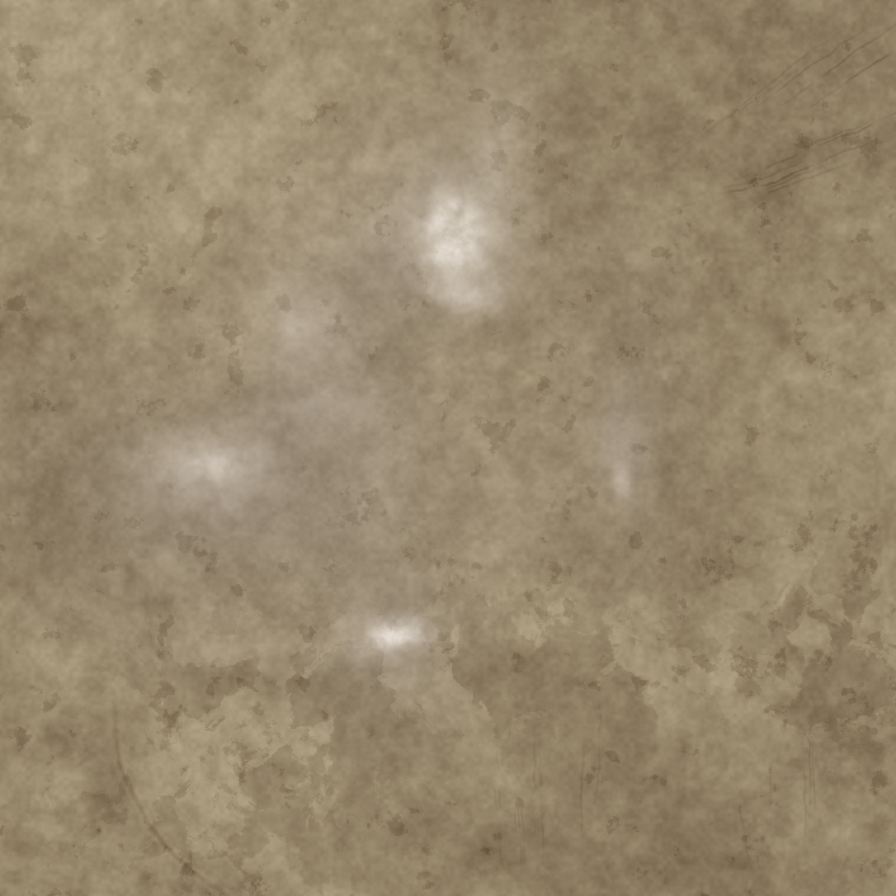
Reproduce this texture procedurally as a WebGL 1 fragment shader.

```glsl
precision highp float;
// Worn, mottled tan plaster with soft glossy highlights, pale crust and hairline scratches.
uniform vec2 u_resolution;

float hash(vec2 p) {
  vec3 q = fract(p.xyx * 0.1031);
  q += dot(q, q.yzx + 33.33);
  return fract((q.x + q.y) * q.z);
}

float noise(vec2 p) {
  vec2 i = floor(p), f = fract(p);
  f = f * f * (3.0 - 2.0 * f);
  return mix(mix(hash(i), hash(i + vec2(1.0, 0.0)), f.x),
             mix(hash(i + vec2(0.0, 1.0)), hash(i + 1.0), f.x), f.y);
}

float fbm(vec2 p) {
  float sum = 0.0, amp = 0.5;
  for (int i = 0; i < 6; i++) {
    sum += amp * noise(p);
    p = mat2(1.6, 1.2, -1.2, 1.6) * p + 17.3;
    amp *= 0.58;
  }
  return sum / 1.145;
}

// Soft elliptical spot
float blob(vec2 p, vec2 center, vec2 size) {
  vec2 d = (p - center) / size;
  return exp(-dot(d, d));
}

// Thin line from a to b that fades out towards its ends
float scratch(vec2 p, vec2 a, vec2 b, float width) {
  vec2 ab = b - a;
  float along = clamp(dot(p - a, ab) / dot(ab, ab), 0.0, 1.0);
  float d = length(p - a - ab * along);
  return smoothstep(width, 0.0, d) * 4.0 * along * (1.0 - along);
}

void main() {
  vec2 uv = gl_FragCoord.xy / u_resolution;
  vec2 warp = vec2(fbm(uv * 9.0 + 3.0), fbm(uv * 9.0 + 41.0)) - 0.5;
  vec2 p = uv + warp * 0.09;

  // Broad lighting and cloudy mottling
  float tone = 0.47;
  tone += 0.28 * blob(p, vec2(0.15, 0.9), vec2(0.4, 0.3));
  tone -= 0.28 * blob(p, vec2(0.85, 0.97), vec2(0.3, 0.22));
  tone -= 0.3 * blob(p, vec2(0.6, 0.655), vec2(0.17, 0.05));
  tone -= 0.16 * blob(p, vec2(0.02, 0.56), vec2(0.14, 0.2));
  tone -= 0.2 * blob(p, vec2(0.78, 0.08), vec2(0.3, 0.13));
  tone += 0.6 * (fbm(p * 5.0 + 9.0) - 0.5);
  tone += 0.95 * (fbm(p * 16.0 + 60.0) - 0.5);
  tone += 0.8 * (fbm(uv * 55.0) - 0.5);
  tone += 0.24 * (noise(uv * 190.0) - 0.5);

  // Pale crust with ragged edges along the lower part
  float crustArea = blob(p, vec2(0.26, 0.14), vec2(0.17, 0.17))
                  + blob(p, vec2(0.6, 0.25), vec2(0.26, 0.09))
                  + blob(p, vec2(0.95, 0.28), vec2(0.1, 0.13));
  float flakes = fbm(uv * 20.0 + warp * 2.0 + 80.0);
  float crust = smoothstep(0.49, 0.56, flakes + 0.05 * crustArea - 0.03);
  tone += 0.46 * (crust - 0.38) * min(crustArea, 1.0);

  // Curved crack at the lower left
  float rim = length(uv - vec2(0.36, 0.2)) - 0.23 + warp.x * 0.03;
  float rimMask = smoothstep(0.27, 0.15, uv.y) * smoothstep(0.3, 0.2, uv.x);
  tone -= 0.4 * rimMask * smoothstep(0.005, 0.0, abs(rim));
  tone -= 0.25 * rimMask * smoothstep(0.0, 0.01, rim) * smoothstep(0.07, 0.01, rim);

  // Slanted scratches at the upper right, upright ones at the lower right
  float lines = 0.0;
  for (int i = 0; i < 14; i++) {
    float k = float(i);
    vec2 r = vec2(hash(vec2(k, 5.0)), hash(vec2(k, 23.0)));
    vec2 q = uv + warp * 0.025;
    vec2 a = vec2(0.72 + 0.2 * r.x, 0.72 + 0.12 * r.y + 0.06 * r.x);
    lines += scratch(q, a, a + vec2(0.17, 0.03 + 0.1 * r.y), 0.0024) * (0.4 + 0.5 * r.x);
    vec2 b = vec2(0.45 + 0.5 * r.y, 0.02 + 0.08 * r.x);
    lines += scratch(q, b, b + vec2(0.02 * r.x - 0.01, 0.13), 0.0024) * 0.5;
  }
  tone -= 0.45 * min(lines, 1.0) * smoothstep(0.2, 0.55, noise(uv * 45.0));

  // Small ragged dark stains
  float stain = smoothstep(0.67, 0.76, fbm(uv * 38.0 + 150.0));
  tone -= 0.4 * stain;

  vec3 color = mix(vec3(0.515, 0.45, 0.345), vec3(0.675, 0.615, 0.503), tone);

  // Cool grey film around the glossy areas, with the mottling showing through
  float film = blob(p, vec2(0.28, 0.45), vec2(0.24, 0.12))
             + 0.8 * blob(p, vec2(0.36, 0.6), vec2(0.09, 0.13))
             + 0.7 * blob(p, vec2(0.47, 0.73), vec2(0.12, 0.1))
             + 0.7 * blob(p, vec2(0.71, 0.54), vec2(0.05, 0.12))
             + 0.6 * blob(p, vec2(0.43, 0.26), vec2(0.08, 0.09));
  vec3 grey = vec3(0.58, 0.523, 0.45) + 0.13 * (tone - 0.45);
  color = mix(color, grey, 0.8 * min(film, 1.0));

  // Glossy highlights: wide haze, then bright cores
  vec2 g = uv + warp * 0.06;
  float haze = 0.36 * blob(g, vec2(0.5, 0.745), vec2(0.06, 0.075))
             + 0.2 * blob(g, vec2(0.54, 0.85), vec2(0.04, 0.08))
             + 0.3 * blob(g, vec2(0.515, 0.682), vec2(0.055, 0.017))
             + 0.32 * blob(g, vec2(0.33, 0.645), vec2(0.034, 0.034))
             + 0.17 * blob(g, vec2(0.35, 0.55), vec2(0.05, 0.022))
             + 0.34 * blob(g, vec2(0.235, 0.475), vec2(0.065, 0.05))
             + 0.27 * blob(g, vec2(0.7, 0.5), vec2(0.03, 0.06))
             + 0.32 * blob(g, vec2(0.435, 0.285), vec2(0.055, 0.045))
             + 0.16 * blob(g, vec2(0.45, 0.36), vec2(0.03, 0.015));
  float core = 0.62 * blob(g, vec2(0.497, 0.74), vec2(0.026, 0.034))
             + 0.3 * blob(g, vec2(0.235, 0.48), vec2(0.03, 0.022))
             + 0.6 * blob(g, vec2(0.437, 0.292), vec2(0.03, 0.019))
             + 0.2 * blob(g, vec2(0.695, 0.465), vec2(0.012, 0.022));
  float gloss = (haze + core) * (0.35 + 1.2 * fbm(uv * 45.0 + 30.0));
  color = mix(color, vec3(0.91, 0.88, 0.84), clamp(gloss, 0.0, 0.95));
  gl_FragColor = vec4(color, 1.0);
}
```
